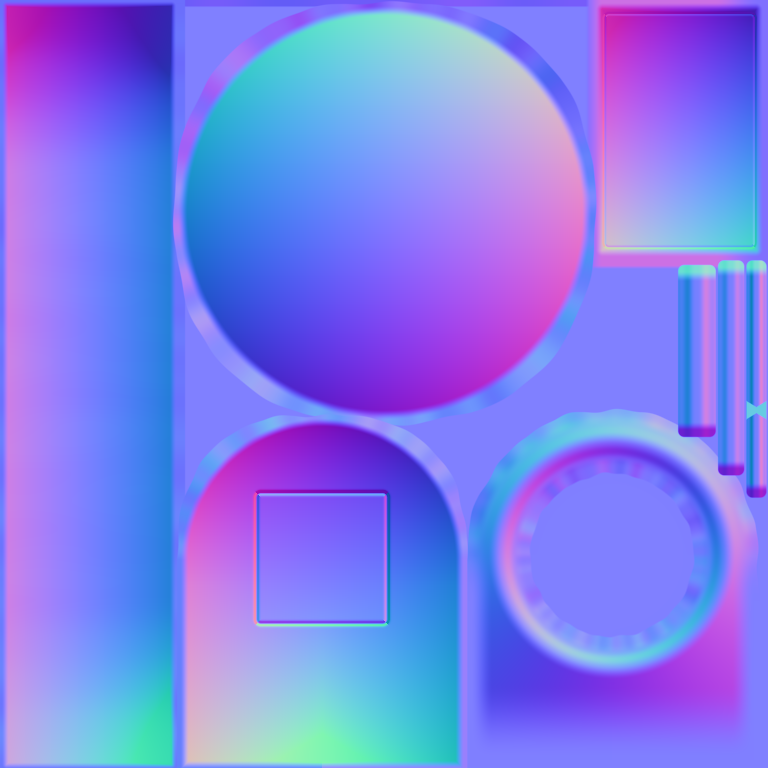
This texture map is drawn by a Shadertoy shader. Its source:

```glsl
// Tangent-space normal map of a prop: dome, strip, plate, arch, ring and bars.
// Each part yields a surface tilt; parts are layered with soft distance masks
// and the final tilt is encoded as a unit normal in RGB.

const vec2 DOME = vec2(0.501, 0.723);
const vec2 ARCH = vec2(0.4195, 0.271);
const vec2 RING = vec2(0.797, 0.277);
const float DOME_R = 0.263;
const float ARCH_R = 0.179;
const float RING_R = 0.19;
const float EDGE = 0.0012;

vec2 hashGradient(vec2 cell) {
    float a = fract(sin(dot(cell, vec2(127.1, 311.7))) * 4375.85) * 6.2832;
    return vec2(cos(a), sin(a));
}

float noise(vec2 p) {
    vec2 i = floor(p), f = p - i, u = f * f * (3.0 - 2.0 * f), e = vec2(1, 0);
    float a = dot(hashGradient(i), f);
    float b = dot(hashGradient(i + e), f - e);
    float c = dot(hashGradient(i + e.yx), f - e.yx);
    float d = dot(hashGradient(i + 1.0), f - 1.0);
    return mix(mix(a, b, u.x), mix(c, d, u.x), u.y);
}

float fill(float d, float soft) { return 1.0 - smoothstep(-soft, soft, d); }

float box(vec2 p, vec2 lo, vec2 hi, float corner) {
    vec2 q = abs(p - 0.5 * (lo + hi)) - 0.5 * (hi - lo) + corner;
    return length(max(q, 0.0)) + min(max(q.x, q.y), 0.0) - corner;
}

// Half disc on straight sides
float archShape(vec2 q, float r) { return length(vec2(q.x, max(q.y, 0.0))) - r; }

// Uneven padding, widest on the diagonals
float haloWidth(vec2 dir, float base) {
    float diagonal = 2.0 * dir.x * dir.y;
    return base + 0.014 * diagonal * diagonal + 0.006 * noise(dir * 5.0);
}

vec2 facets(vec2 dir, float strength, float seed) {
    float along = strength * (1.0 + 1.8 * noise(dir * 7.0 + seed));
    return dir * along + vec2(-dir.y, dir.x) * 0.45 * noise(dir * 5.0 - seed);
}

// Engraved outline: opposite tilts on both sides of a box edge
vec2 groove(vec2 p, vec2 lo, vec2 hi, float width, float strength) {
    vec2 q = (p - 0.5 * (lo + hi)) / (hi - lo);
    vec2 outward = abs(q.x) > abs(q.y) ? vec2(sign(q.x), 0) : vec2(0, sign(q.y));
    float d = box(p, lo, hi, 0.006) / width;
    return -outward * strength * 2.3 * d * exp(-d * d);
}

vec2 stripTilt(vec2 p) {
    float t = clamp((p.x - 0.008) / 0.216, 0.0, 1.0);
    float top = -0.88 * smoothstep(0.75, 1.0, p.y);
    float foot = mix(0.3, 0.95, t) * fill(p.y - 0.12, 0.12);
    return vec2(mix(0.62, -0.73, t), top + foot + 0.06 * noise(vec2(t, p.y * 18.0)));
}

vec2 plateTilt(vec2 p) {
    vec2 t = (p - vec2(0.781, 0.672)) / vec2(0.205, 0.318);
    float twist = 0.2 * (t.x - 0.5) * (1.0 - t.y);
    return vec2(mix(0.7, -0.5, t.x), mix(0.62, -0.82, t.y) + twist);
}

vec2 archTilt(vec2 q) {
    float x = q.x / ARCH_R, y = -(q.y + 0.033) / 0.21;
    return vec2(-0.76 * x, y * (y > 0.0 ? 1.0 - 0.55 * abs(x) : 0.9));
}

vec2 ringTilt(vec2 q) {
    float r = length(q), lip = (r - 0.136) / 0.0105;
    vec2 dir = q / max(r, 0.0001);
    float crown = 1.0 - 0.65 * smoothstep(0.163, 0.19, r);
    float skirt = fill(abs(q.x) - 0.17, 0.015) * smoothstep(0.01, 0.11, q.y + RING.y);
    float shoulder = 0.62 * smoothstep(0.145, 0.162, r);
    shoulder *= mix(skirt, crown, smoothstep(-0.06, 0.03, q.y));
    float inner = smoothstep(0.105, 0.108, r + 0.004 * noise(dir * 5.0)) * fill(r - 0.125, 0.005);
    float outer = smoothstep(0.168, 0.18, r) * smoothstep(-0.03, 0.03, q.y);
    return dir * (shoulder - 0.65 * exp(-lip * lip))
        + facets(dir, -0.17, 3.0) * inner + facets(dir, 0.12, 8.0) * outer;
}

// Beveled bar with tilted end caps
vec2 addBar(vec2 tilt, vec2 p, vec2 lo, vec2 hi, float steep) {
    float t = (p.x - lo.x) / (hi.x - lo.x);
    float x = mix(-0.62, 0.5, smoothstep(0.25, 0.75, t)) + 0.16 * sin(t * 19.0);
    float cap = smoothstep(-0.022, -0.008, p.y - hi.y);
    float foot = fill(p.y - lo.y - 0.014, 0.006);
    vec2 bar = vec2(x * steep * (1.0 - 0.6 * max(cap, foot)), 0.75 * (cap - foot));
    return mix(tilt, bar, fill(box(p, lo, hi, 0.008), EDGE));
}

void mainImage(out vec4 fragColor, in vec2 fragCoord) {
    vec2 p = fragCoord / iResolution.xy;

    // Top border and left strip
    vec2 border = vec2(0.4 * noise(vec2(p.x * 9.0, 2.3)) - 0.2, -0.28);
    vec2 tilt = border * smoothstep(0.99, 0.993, p.y);
    vec2 seam = vec2(-0.16, 0.2 * noise(vec2(4.3, p.y * 20.0)) - 0.12 * p.y);
    tilt = mix(tilt, seam, fill(p.x - 0.241, EDGE));
    tilt = mix(tilt, stripTilt(p), fill(box(p, vec2(0.007, 0.003), vec2(0.225, 0.994), 0.002), 0.005));

    // Plate with rim and engraved outline
    vec2 rim = vec2(0.6 * fill(p.x - 0.96, 0.03) * smoothstep(0.76, 0.785, p.x), -0.12);
    tilt = mix(tilt, rim, fill(box(p, vec2(0.765, 0.652), vec2(1.02), 0.002), 0.003));
    tilt = mix(tilt, plateTilt(p), fill(box(p, vec2(0.781, 0.671), vec2(0.988, 0.991), 0.004), 0.006));
    tilt += groove(p, vec2(0.787, 0.678), vec2(0.983, 0.982), 0.0018, 0.3);

    // Dome and faceted halo
    vec2 q = p - DOME, dir = normalize(q + 0.00001);
    float d = length(q) - DOME_R;
    tilt = mix(tilt, facets(dir, -0.23, 1.0), fill(d - haloWidth(dir, 0.012), EDGE));
    tilt = mix(tilt, q / DOME_R * 0.82, fill(d, 0.007));

    // Ring panel
    q = p - RING;
    dir = normalize(q + 0.00001);
    tilt = mix(tilt, ringTilt(q), fill(archShape(q, RING_R + 0.007 * noise(dir * 5.0)), EDGE));

    // Arch, halo and engraved square
    q = p - ARCH;
    dir = normalize(vec2(q.x, max(q.y, 0.0)) + 0.00001);
    d = archShape(q, ARCH_R);
    tilt = mix(tilt, facets(dir, 0.2, 5.0), fill(d - haloWidth(dir, 0.01), EDGE));
    vec2 lo = vec2(0.334, 0.188), hi = vec2(0.504, 0.358);
    vec2 face = archTilt(q) * mix(vec2(1), vec2(0.5, 0.8), fill(box(p, lo, hi, 0.006), 0.002));
    face += groove(p, lo, hi, 0.0028, 0.75);
    tilt = mix(tilt, face, fill(max(d, 0.004 - p.y), 0.006));

    // Bars and the pinch on the last one
    tilt = addBar(tilt, p, vec2(0.883, 0.431), vec2(0.932, 0.655), 0.95);
    tilt = addBar(tilt, p, vec2(0.935, 0.381), vec2(0.969, 0.661), 0.8);
    tilt = addBar(tilt, p, vec2(0.972, 0.352), vec2(0.998, 0.661), 1.15);
    q = abs(p - vec2(0.985, 0.466));
    tilt = mix(tilt, vec2(-0.2, 0.6), fill(max(q.x - 0.013, q.y - 0.004 - 0.6 * q.x), EDGE));

    // Encode as a unit normal
    tilt *= min(1.0, 0.92 / max(length(tilt), 0.0001));
    fragColor = vec4(0.5 + 0.5 * vec3(tilt, sqrt(1.0 - dot(tilt, tilt))), 1);
}
```
